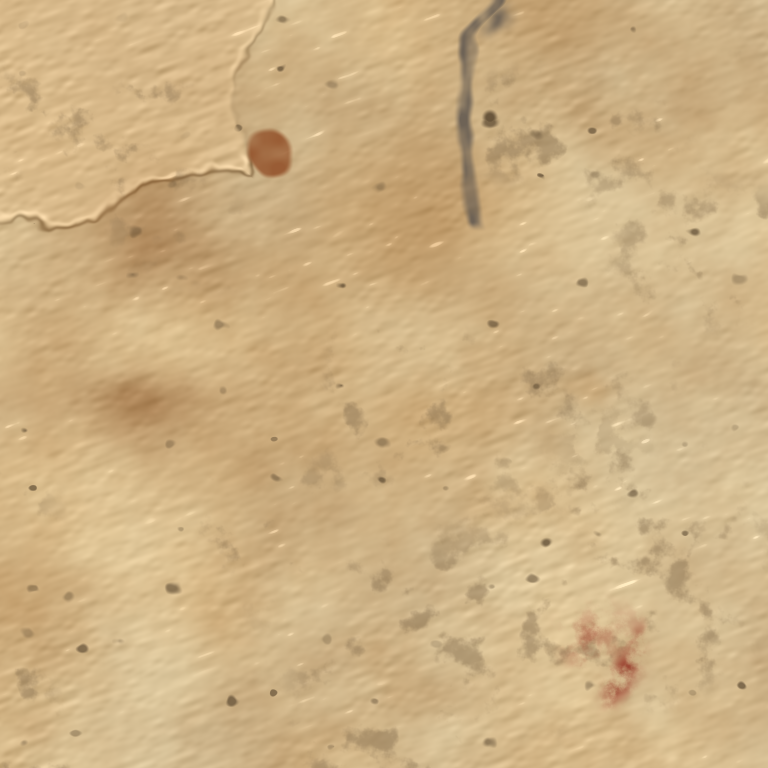
Write a three.js fragment shader that draws this texture.

```glsl
// Aged parchment with mottled stains, a peeling corner, an ink stroke and specks.
#define LIGHT_TAN vec3(0.860, 0.765, 0.590)
#define DARK_TAN vec3(0.725, 0.580, 0.395)
#define STAIN_BROWN vec3(0.640, 0.470, 0.295)
#define FLAKE_TAN vec3(0.865, 0.735, 0.545)
#define INK_GREY vec3(0.390, 0.355, 0.320)
#define SPOT_RUST vec3(0.590, 0.345, 0.190)
#define BLOTCH_RED vec3(0.600, 0.250, 0.180)
#define MOTTLE 1.35
#define RELIEF 0.17
#define SPECK_CELLS 15.0

varying vec2 vUv;

float hash(vec2 p) {
  vec3 q = fract(vec3(p.xyx) * 0.1031);
  q += dot(q, q.yzx + 33.33);
  return fract((q.x + q.y) * q.z);
}

float noise(vec2 p) {
  vec2 i = floor(p);
  vec2 f = fract(p);
  f = f * f * (3.0 - 2.0 * f);
  float low = mix(hash(i), hash(i + vec2(1.0, 0.0)), f.x);
  float high = mix(hash(i + vec2(0.0, 1.0)), hash(i + vec2(1.0, 1.0)), f.x);
  return mix(low, high, f.y);
}

float fbm(vec2 p) {
  float sum = 0.0;
  float amp = 0.52;
  for (int i = 0; i < 5; i++) {
    sum += amp * noise(p);
    p = mat2(1.6, 1.2, -1.2, 1.6) * p + 17.3;
    amp *= 0.5;
  }
  return sum;
}

// Soft elliptical blot, 1 at its centre.
float blot(vec2 p, vec2 centre, vec2 radius) {
  vec2 d = (p - centre) / radius;
  return exp(-dot(d, d));
}

// Height of the fibrous surface, with fibres rising gently to the right.
float fibres(vec2 p) {
  p = mat2(0.94, -0.34, 0.34, 0.94) * p;
  return 0.6 * noise(p * vec2(34.0, 90.0)) + 0.4 * noise(p * vec2(75.0, 150.0) + 9.0);
}

// Signed distance to the peeled layer in the upper left, negative inside.
float flakeDistance(vec2 p) {
  float lower = 0.71 + 0.06 * smoothstep(0.07, 0.24, p.x) + 0.015 * smoothstep(0.22, 0.32, p.x);
  float right = mix(0.313, 0.35, smoothstep(0.91, 1.0, p.y));
  float ragged = 0.022 * (noise(p * 28.0) - 0.5) + 0.01 * (noise(p * 80.0) - 0.5);
  return max(lower - p.y, p.x - right) + ragged;
}

// Scattered irregular dark grains, one at most in each cell.
float specks(vec2 p) {
  vec2 g = p * SPECK_CELLS;
  vec2 id = floor(g);
  vec2 centre = 0.3 + 0.4 * vec2(hash(id + 3.1), hash(id + 8.7));
  vec2 d = (fract(g) - centre) * vec2(0.85, 1.15);
  float radius = mix(0.04, 0.11, hash(id + 21.0));
  float r = length(d) + 0.10 * (noise(p * 110.0) - 0.5);
  float strength = step(0.72, hash(id + 40.0)) * mix(0.2, 0.75, hash(id + 55.0));
  return strength * (1.0 - smoothstep(radius * 0.4, radius * 1.4, r));
}

void main() {
  vec2 p = vUv;
  vec2 warp = vec2(fbm(p * 9.0), fbm(p * 9.0 + 31.0)) - 0.5;
  vec2 q = p + 0.09 * warp;

  // Mottled ground with warm and greyish drifts
  float tone = 0.72 + MOTTLE * (fbm(p * 5.5 + 4.0) - 0.5) + 0.45 * (fbm(p * 21.0) - 0.5);
  vec3 col = mix(DARK_TAN, LIGHT_TAN, clamp(tone, 0.0, 1.05));
  col += vec3(0.05, -0.01, -0.07) * (fbm(p * 4.0 + 50.0) - 0.5);

  // Brown and amber stains
  float brown = 0.65 * blot(q, vec2(0.20, 0.70), vec2(0.10, 0.07))
    + 0.75 * blot(q, vec2(0.19, 0.465), vec2(0.11, 0.055))
    + 0.25 * blot(q, vec2(0.05, 0.55), vec2(0.07, 0.12));
  float amber = 0.50 * blot(q, vec2(0.56, 0.73), vec2(0.14, 0.13))
    + 0.40 * blot(q, vec2(0.55, 0.45), vec2(0.09, 0.06))
    + 0.40 * blot(q, vec2(0.76, 0.48), vec2(0.035, 0.025))
    + 0.35 * blot(q, vec2(0.72, 0.96), vec2(0.12, 0.07));
  col = mix(col, STAIN_BROWN, clamp(brown * (0.6 + 0.7 * fbm(p * 18.0)), 0.0, 0.8));
  col = mix(col, vec3(0.74, 0.57, 0.36), clamp(amber, 0.0, 0.7));

  // Peeled layer with a lit rim and a thin shadow
  float flake = flakeDistance(p);
  float inside = 1.0 - smoothstep(-0.004, 0.003, flake);
  float rim = mix(1.0, 0.2, smoothstep(0.79, 0.81, p.y) * (1.0 - smoothstep(0.89, 0.92, p.y)));
  rim *= 0.4 + 0.8 * noise(p * 24.0 + 7.0);
  col = mix(col, FLAKE_TAN, 0.6 * inside);
  col += 0.09 * rim * exp(-pow((flake + 0.005) / 0.004, 2.0));
  col -= vec3(0.17, 0.18, 0.17) * rim * exp(-pow((flake - 0.003) / 0.0035, 2.0));

  // Fibres lit from the upper left, with rare pale glints
  float slope = fibres(p) - fibres(p + vec2(-0.003, 0.004));
  float rough = 0.35 + 0.7 * noise(p * 8.0 + 70.0) + 0.3 * inside;
  col += RELIEF * rough * slope;
  col += 0.12 * smoothstep(0.27, 0.45, slope) * smoothstep(0.5, 0.8, noise(p * 13.0 + 90.0));

  // Small grains and faint clustered smudges
  float smudge = smoothstep(0.60, 0.78, fbm(p * 26.0 + 12.0)) * smoothstep(0.45, 0.7, noise(p * 6.0 + 5.0));
  smudge += 0.5 * blot(q, vec2(0.78, 0.40), vec2(0.06, 0.09)) * smoothstep(0.5, 0.7, fbm(p * 38.0));
  float grain = max(specks(p), 0.85 * (1.0 - smoothstep(0.004, 0.012, length(p - vec2(0.638, 0.847)))));
  col = mix(col, vec3(0.50, 0.41, 0.29), clamp(0.45 * smudge, 0.0, 0.5));
  col = mix(col, vec3(0.34, 0.27, 0.18), grain * (1.0 - 0.7 * inside));

  // Worn ink stroke that thickens into a knot at the top
  float bend = 0.605 + 0.7 * pow(abs(p.y - 0.86), 2.0) + 0.03 * smoothstep(0.95, 1.0, p.y);
  float across = abs(p.x - bend + 0.008 * (noise(p * 45.0) - 0.5));
  float ink = (1.0 - smoothstep(0.003, 0.014, across)) * smoothstep(0.698, 0.712, p.y);
  ink = max(ink, 1.1 * blot(q, vec2(0.638, 0.98), vec2(0.02, 0.017)));
  ink *= 0.45 + 0.6 * noise(p * vec2(70.0, 45.0) + 3.0);
  col = mix(col, INK_GREY, clamp(ink, 0.0, 0.9));

  // Rusty round spot and broken red blotches
  float spot = length(p - vec2(0.352, 0.802)) + 0.008 * (noise(p * 40.0) - 0.5);
  float spotTone = 0.65 + 0.4 * noise(p * 55.0);
  col = mix(col, SPOT_RUST, (1.0 - smoothstep(0.025, 0.034, spot)) * min(spotTone, 0.95));
  float red = blot(q, vec2(0.82, 0.14), vec2(0.022, 0.027)) + 0.6 * blot(q, vec2(0.765, 0.185), vec2(0.035, 0.02));
  col = mix(col, BLOTCH_RED, clamp(red, 0.0, 1.0) * smoothstep(0.35, 0.7, fbm(p * 42.0 + 2.0)));

  gl_FragColor = vec4(clamp(col, 0.0, 1.0), 1.0);
}
```
